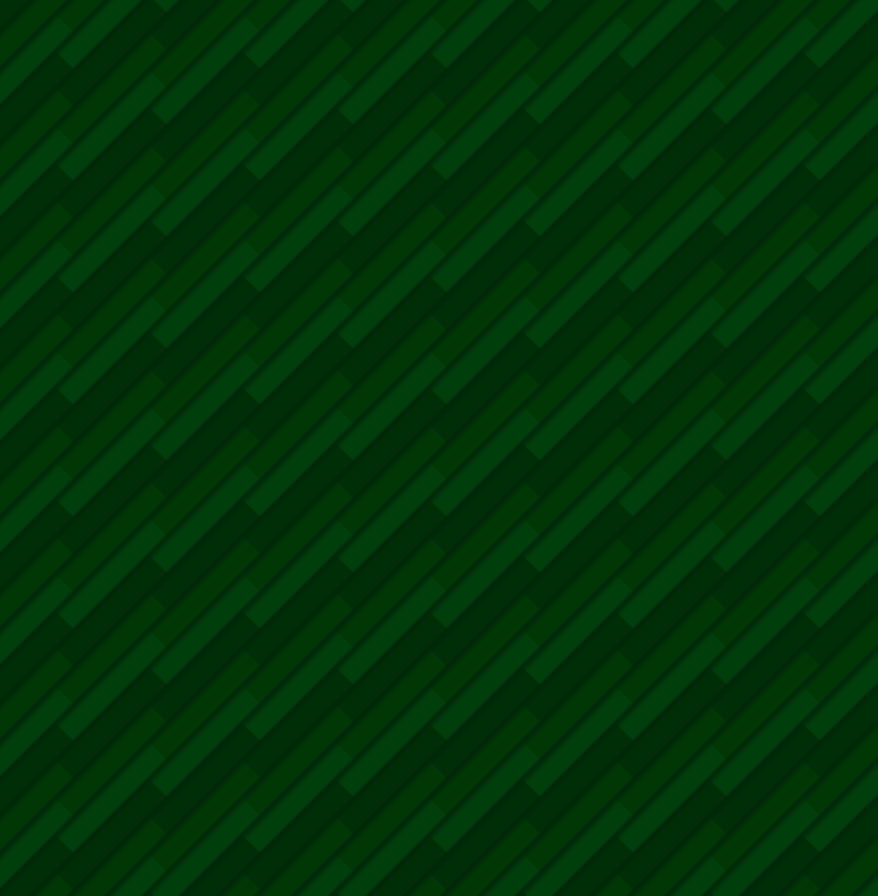
Give the GLSL for this pattern, as a WebGL 2 fragment shader.

```glsl
#version 300 es
precision highp float;
// Dark green diagonal planks in three stepped tones, with soft dark seams between rows.

// Lengths are fractions of the canvas height; seam reaches are fractions of a row.
#define REPEATS_DOWN 8.0
#define TONES 3.0
#define COLUMN_STEP 0.104167
#define FIRST_CORNER vec2(0.0618, 0.9434)
#define REACH_BELOW 0.30
#define REACH_ABOVE 0.12
#define SEAM_STRENGTH 0.85
#define BRIGHT vec3(0.0, 0.242, 0.045)
#define MEDIUM vec3(0.0, 0.216, 0.020)
#define DARK vec3(0.0, 0.181, 0.022)
#define SEAM vec3(0.0, 0.150, 0.030)

uniform vec2 u_resolution;
out vec4 outColor;

// Tone of one plank: it steps down along a row and up across rows.
vec3 plankTone(float row, float segment) {
    float tone = mod(row - segment, TONES);
    if (tone < 0.5) return BRIGHT;
    if (tone < 1.5) return DARK;
    return MEDIUM;
}

// One row of planks laid end to end, with smoothed joints.
vec3 rowColor(float row, float along, float pitch, float pixel) {
    float plankLength = COLUMN_STEP * sqrt(2.0);
    float rowShift = row * pitch * sqrt(0.5);
    float place = (along + rowShift) / plankLength;
    float nearestJoint = floor(place + 0.5);
    float distanceToJoint = (place - nearestJoint) * plankLength;
    float pastJoint = smoothstep(-pixel, pixel, distanceToJoint);
    return mix(plankTone(row, nearestJoint - 1.0),
               plankTone(row, nearestJoint), pastJoint);
}

void main() {
    float pixel = 1.0 / u_resolution.y;
    vec2 position = gl_FragCoord.xy * pixel - FIRST_CORNER;

    // Diagonal frame: rows count downward, "along" runs up to the right.
    float pitch = 1.0 / (REPEATS_DOWN * TONES);
    float along = (position.x + position.y) * sqrt(0.5);
    float across = (position.x - position.y) / pitch;

    // Blend the two rows that meet at the nearest seam.
    float seam = floor(across + 0.5);
    float belowSeam = across - seam;
    float seamBlur = 1.2 * pixel / pitch;
    float inLower = smoothstep(-seamBlur, seamBlur, belowSeam);
    vec3 upper = rowColor(seam - 1.0, along, pitch, pixel);
    vec3 lower = rowColor(seam, along, pitch, pixel);
    vec3 planks = mix(upper, lower, inLower);

    // Soft shade on both sides of the seam, reaching further downward.
    float reach = belowSeam > 0.0 ? REACH_BELOW : REACH_ABOVE;
    float shade = 1.0 - smoothstep(0.0, reach, abs(belowSeam));
    outColor = vec4(mix(planks, SEAM, SEAM_STRENGTH * shade), 1.0);
}
```
